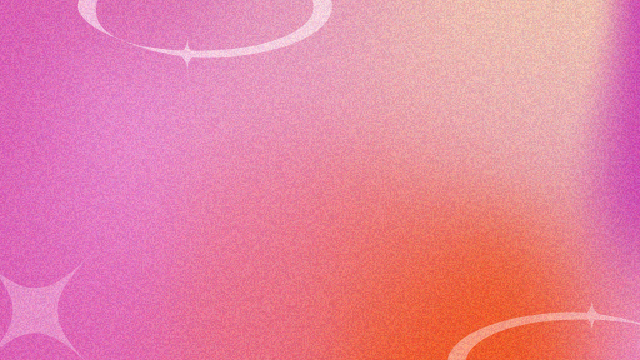
Reproduce this background procedurally as a WebGL 2 fragment shader.

```glsl
#version 300 es
precision highp float;
// Grainy magenta, peach and orange gradient with pale tapering rings and sparkles.
uniform vec2 u_resolution;
out vec4 fragColor;

const vec3 MAGENTA = vec3(0.85, 0.37, 0.70);
const vec3 EDGE = vec3(0.81, 0.31, 0.69);
const vec3 LILAC = vec3(0.91, 0.56, 0.81);
const vec3 PEACH = vec3(0.93, 0.76, 0.69);
const vec3 ROSE = vec3(0.91, 0.48, 0.62);
const vec3 CORAL = vec3(0.92, 0.44, 0.42);
const vec3 ORANGE = vec3(0.93, 0.34, 0.14);
const vec3 PALE = vec3(1.0, 0.96, 0.97);

// Adds one soft colour pool; alpha holds the total weight.
void pool(inout vec4 sum, vec2 p, vec2 center, float radius, vec3 color) {
    vec2 d = (p - center) / radius;
    sum += vec4(color, 1.0) * exp(-dot(d, d));
}

vec3 background(vec2 p) {
    vec4 s = vec4(0.0);
    // Left side
    pool(s, p, vec2(0.00, 1.00), 0.30, MAGENTA);
    pool(s, p, vec2(0.00, 0.60), 0.22, MAGENTA);
    pool(s, p, vec2(0.00, 0.20), 0.25, MAGENTA);
    pool(s, p, vec2(0.40, 1.03), 0.24, vec3(0.86, 0.43, 0.69));
    pool(s, p, vec2(0.36, 0.68), 0.25, LILAC);
    pool(s, p, vec2(0.28, 0.38), 0.24, vec3(0.90, 0.49, 0.77));
    pool(s, p, vec2(0.27, 0.05), 0.25, vec3(0.88, 0.41, 0.71));
    // Upper light
    pool(s, p, vec2(0.75, 0.76), 0.26, vec3(0.91, 0.62, 0.77));
    pool(s, p, vec2(0.90, 1.02), 0.25, vec3(0.89, 0.60, 0.72));
    pool(s, p, vec2(1.28, 0.95), 0.28, PEACH);
    pool(s, p, vec2(1.60, 0.95), 0.28, PEACH);
    pool(s, p, vec2(1.20, 0.68), 0.26, vec3(0.91, 0.64, 0.70));
    pool(s, p, vec2(1.58, 0.62), 0.26, vec3(0.90, 0.66, 0.71));
    // Lower warmth
    pool(s, p, vec2(0.75, 0.42), 0.26, ROSE);
    pool(s, p, vec2(0.70, 0.05), 0.26, vec3(0.91, 0.43, 0.52));
    pool(s, p, vec2(1.10, 0.33), 0.27, CORAL);
    pool(s, p, vec2(1.25, 0.02), 0.30, ORANGE);
    pool(s, p, vec2(1.46, 0.16), 0.24, ORANGE);
    pool(s, p, vec2(1.66, 0.34), 0.20, vec3(0.90, 0.58, 0.68));
    pool(s, p, vec2(1.80, 0.08), 0.22, LILAC);
    vec3 color = s.rgb / s.a;
    // Dark magenta right border, wider towards the middle
    float start = mix(1.55, 1.64, smoothstep(0.5, 1.0, p.y));
    float border = smoothstep(start, 1.79, p.x) * smoothstep(0.08, 0.48, p.y);
    return mix(color, EDGE, border);
}

float coverage(float d, float pixel) {
    return clamp(0.5 - d / pixel, 0.0, 1.0);
}

// Four-pointed concave star; lower power gives thinner arms.
float star(vec2 p, vec2 size, float power) {
    vec2 q = abs(p) / size;
    float along = max(q.x, q.y);
    float across = min(q.x, q.y);
    float edge = pow(max(1.0 - pow(along, power), 0.0), 1.0 / power);
    return max(across - edge, along - 1.0) * min(size.x, size.y);
}

// Elliptic band that narrows to a point at one angle.
float taperedRing(vec2 p, vec2 radii, float tipAngle) {
    vec2 q = p / radii;
    float r = max(length(q), 0.001);
    vec2 tip = vec2(cos(tipAngle), sin(tipAngle));
    float turn = acos(clamp(dot(q / r, tip), -1.0, 1.0));
    float halfWidth = 0.072 * smoothstep(-0.03, 0.85, turn);
    float slope = length(q / radii) / r;
    return (abs(r - 0.93) - halfWidth) / slope;
}

// Ring together with the sparkle that sits on it.
float orbit(vec2 p) {
    float ring = taperedRing(p, vec2(0.352, 0.141), -2.35);
    float sparkle = star(p - vec2(-0.049, -0.133), vec2(0.031, 0.045), 0.55);
    return min(ring, sparkle);
}

vec3 hash3(vec2 cell) {
    vec3 h = fract(cell.xyx * vec3(0.1031, 0.1030, 0.0973));
    h += dot(h, h.yxz + 33.33);
    return fract((h.xxy + h.yzz) * h.zyx);
}

void main() {
    vec2 p = gl_FragCoord.xy / u_resolution.y;
    float pixel = 1.0 / u_resolution.y;
    vec3 color = background(p);

    // Pale overlays; the second orbit is the first turned half round
    float upper = orbit(p - vec2(0.569, 0.981));
    float lower = orbit(vec2(1.595, -0.009) - p);
    vec2 b = p - vec2(0.097, 0.137);
    float corner = star(vec2(b.x + b.y, b.y - b.x) * 0.7071, vec2(0.25), 0.4);
    color = mix(color, PALE, 0.56 * coverage(upper, pixel));
    color = mix(color, PALE, 0.40 * coverage(lower, pixel));
    color = mix(color, PALE, 0.28 * coverage(corner, pixel));

    // Fine coloured grain
    vec3 grain = hash3(floor(p * 288.0)) - 0.5;
    color += 0.13 * mix(grain, vec3(grain.g), 0.35);
    fragColor = vec4(clamp(color, 0.0, 1.0), 1.0);
}
```
